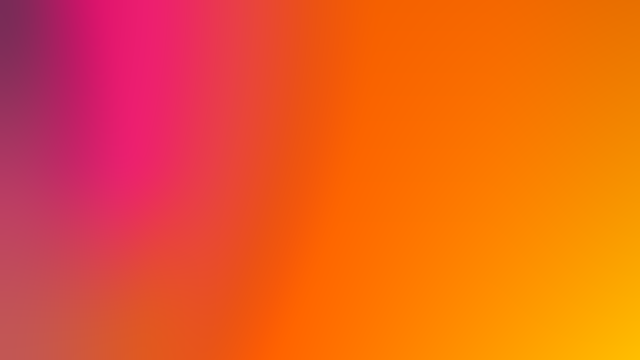
This background is drawn by a Shadertoy shader. Its source:

```glsl
// Diagonal sweep from magenta through red to orange
vec3 sweep(float t, vec3 orange) {
    vec3 c = mix(vec3(0.85, 0.06, 0.42), vec3(0.93, 0.12, 0.44), smoothstep(0.10, 0.25, t));
    c = mix(c, vec3(0.91, 0.26, 0.26), smoothstep(0.22, 0.41, t));
    c = mix(c, vec3(0.92, 0.32, 0.08), smoothstep(0.36, 0.51, t));
    return mix(c, orange, smoothstep(0.46, 0.60, t));
}

// Orange that warms to yellow in the lower right and dulls at the upper right
vec3 orangeField(vec2 uv, float depth) {
    float warmth = max(uv.x - 0.55 + 0.15 * depth, 0.0);
    float red = 1.0 - 0.04 * uv.y * uv.y - 0.05 * uv.y * smoothstep(0.75, 1.0, uv.x);
    return vec3(red, 0.37 + warmth * (0.15 + 0.48 * depth), 0.0);
}

void mainImage(out vec4 fragColor, in vec2 fragCoord) {
    vec2 uv = fragCoord / iResolution.xy;
    float depth = 1.0 - uv.y;

    // The sweep bends left towards the bottom
    float bend = 0.02 * depth + 0.14 * depth * depth;
    vec3 color = sweep(uv.x + bend, orangeField(uv, depth));

    // Plum shade along the left edge
    vec3 plum = mix(vec3(0.47, 0.17, 0.34), vec3(0.74, 0.23, 0.40), smoothstep(0.0, 0.65, depth));
    float shade = 1.0 - smoothstep(0.0, 0.17 + 0.13 * depth, uv.x);
    color = mix(color, plum, shade);

    // Dusty rose glow in the lower left
    vec3 rose = mix(vec3(0.76, 0.34, 0.33), vec3(0.90, 0.35, 0.09), smoothstep(0.0, 0.3, uv.x));
    float glow = smoothstep(0.42, 1.0, depth) * (1.0 - smoothstep(0.22, 0.42, uv.x));
    color = mix(color, rose, glow);

    fragColor = vec4(color, 1.0);
}
```
